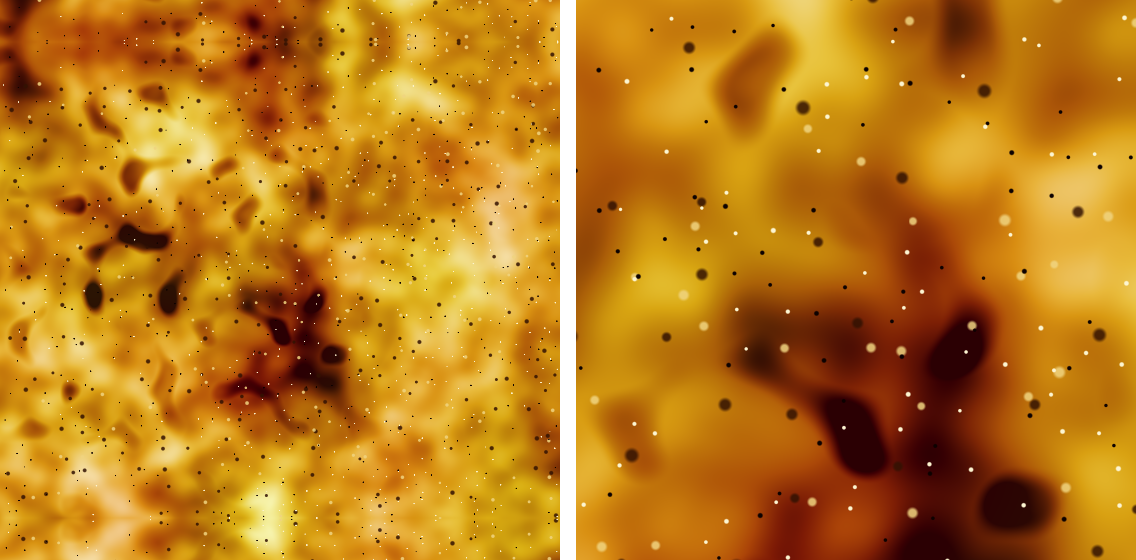
Left, the full canvas; right, a detail of the centre.
Reproduce this texture procedurally as a three.js fragment shader.

```glsl
// Mottled amber surface: layered gradient noise picks a tone that runs from
// burnt brown through gold to cream. Charred spots gather in the pale region,
// and fine dark and light specks are scattered on jittered grids.

varying vec2 vUv;

// Palette, dark to light
const vec3 CHAR   = vec3(0.17, 0.02, 0.01);
const vec3 BROWN  = vec3(0.49, 0.17, 0.02);
const vec3 RUST   = vec3(0.67, 0.33, 0.03);
const vec3 OCHRE  = vec3(0.75, 0.46, 0.04);
const vec3 GOLD   = vec3(0.85, 0.60, 0.07);
const vec3 STRAW  = vec3(0.91, 0.73, 0.23);
const vec3 CREAM  = vec3(0.94, 0.83, 0.50);
const vec3 IVORY  = vec3(0.99, 0.96, 0.82);

// Mottling
const int   OCTAVES     = 4;
const float BASE_FREQ   = 3.0;
const float LACUNARITY  = 1.9;
const float GAIN        = 0.85;
const float CONTRAST    = 2.5;
const float TONE_OFFSET = -0.15;
const float HUE_SHIFT   = 0.16;
const float SPOT_FREQ   = 15.0;
const float SPOT_DEPTH  = 2.7;
const float FOLD_MARGIN = 0.075;  // bands at top and bottom mirror inward

// Speck radii in canvas units
const float DOT_RADIUS   = 0.0034;
const float GRAIN_RADIUS = 0.0013;

float hash(vec2 p) {
  vec3 q = fract(p.xyx * 0.1031);
  q += dot(q, q.yzx + 33.33);
  return fract((q.x + q.y) * q.z);
}

float slope(vec2 cell, vec2 offset) {
  float angle = 6.28318 * hash(cell + 17.0);
  return dot(vec2(cos(angle), sin(angle)), offset);
}

float gradientNoise(vec2 p) {
  vec2 i = floor(p), f = fract(p);
  vec2 w = f * f * f * (f * (f * 6.0 - 15.0) + 10.0);
  vec2 e = vec2(1.0, 0.0);
  float low  = mix(slope(i, f), slope(i + e, f - e), w.x);
  float high = mix(slope(i + e.yx, f - e.yx), slope(i + 1.0, f - 1.0), w.x);
  return mix(low, high, w.y);
}

float mottle(vec2 p) {
  mat2 turn = mat2(0.8, 0.6, -0.6, 0.8);
  float sum = 0.0, amp = 1.0;
  p *= BASE_FREQ;
  for (int i = 0; i < OCTAVES; i++) {
    sum += amp * gradientNoise(p + 40.0);
    p = turn * p * LACUNARITY + 11.3;
    amp *= GAIN;
  }
  return sum;
}

// Soft round patch of the given centre and size
float patchAt(vec2 p, vec2 centre, vec2 size) {
  vec2 d = (p - centre) / size;
  return exp(-dot(d, d));
}

float ramp(float a, float b, float x) {
  return clamp((x - a) / (b - a), 0.0, 1.0);
}

vec3 amber(float tone) {
  vec3 c = mix(CHAR, BROWN, ramp(-2.9, -1.9, tone));
  c = mix(c, RUST,  ramp(-1.9, -1.1, tone));
  c = mix(c, OCHRE, ramp(-1.1, -0.4, tone));
  c = mix(c, GOLD,  ramp(-0.4, 0.25, tone));
  c = mix(c, STRAW, ramp(0.25, 0.95, tone));
  c = mix(c, CREAM, ramp(0.95, 1.7, tone));
  return mix(c, IVORY, ramp(1.7, 2.7, tone));
}

// One speck at most per cell, kept clear of the cell border
float specks(vec2 p, float cells, float radius, float chance, float seed) {
  vec2 cell = floor(p * cells) + seed;
  vec2 jitter = vec2(hash(cell + 3.7), hash(cell + 91.2));
  vec2 d = (fract(p * cells) - mix(vec2(0.15), vec2(0.85), jitter)) / cells;
  float r = radius * mix(0.75, 1.15, hash(cell + 57.1));
  return step(hash(cell), chance) * (1.0 - smoothstep(0.6 * r, 1.4 * r, length(d)));
}

void main() {
  vec2 p = vUv;
  p.y = 0.5 - abs(p.y - 0.5) < FOLD_MARGIN
      ? mix(2.0 * FOLD_MARGIN, 2.0 - 2.0 * FOLD_MARGIN, step(0.5, p.y)) - p.y : p.y;

  // Broad light and dark regions
  float pale = patchAt(p, vec2(0.28, 0.68), vec2(0.24, 0.17))
             + patchAt(p, vec2(0.16, 0.36), vec2(0.15, 0.15));
  float core = patchAt(p, vec2(0.53, 0.38), vec2(0.12, 0.13));
  float calm = smoothstep(0.5, 0.8, p.x);

  // Tone with charred spots
  float tone = TONE_OFFSET + CONTRAST * mix(1.0, 0.75, calm) * mottle(p);
  tone += 1.15 * pale - 0.9 * core;
  float spot = smoothstep(0.16, 0.46, gradientNoise(p * SPOT_FREQ + 70.0));
  tone -= SPOT_DEPTH * spot * clamp(0.2 + pale + 0.6 * core, 0.0, 1.0) * (1.0 - 0.7 * calm);

  // Drift between olive and red
  vec3 color = amber(tone);
  color.g += HUE_SHIFT * gradientNoise(p * 5.0 + 130.0) * (1.0 - 0.5 * color.b);

  // Specks, the light ones denser toward the right
  float lightShare = mix(0.12, 0.4, smoothstep(0.2, 0.6, p.x));
  color = mix(color, BROWN * 0.4, 0.85 * specks(p, 29.0, DOT_RADIUS, 0.3, 5.0));
  color = mix(color, CREAM, 0.85 * specks(p, 31.0, DOT_RADIUS * 0.85, lightShare * 0.7, 205.0));
  color = mix(color, CHAR * 0.3, specks(p, 41.0, GRAIN_RADIUS, 0.38, 405.0));
  color = mix(color, IVORY, specks(p, 43.0, GRAIN_RADIUS, lightShare, 605.0));

  gl_FragColor = vec4(clamp(color, 0.0, 1.0), 1.0);
}
```
